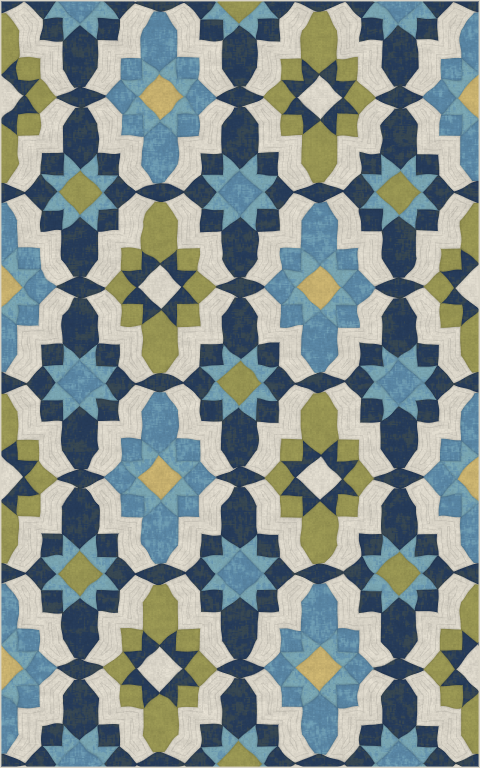
This pattern is drawn by a WebGL 1 fragment shader. Its source:

```glsl
precision highp float;
uniform vec2 u_resolution;

const vec2 RUG = vec2(480.0, 768.0);   // design units across and down
const vec2 CELL = vec2(159.5, 190.5);  // three repeats by four

const vec3 CREAM = vec3(0.855, 0.835, 0.785);
const vec3 NAVY = vec3(0.15, 0.235, 0.355);
const vec3 FADED_NAVY = vec3(0.21, 0.27, 0.31);
const vec3 BLUE = vec3(0.35, 0.525, 0.645);
const vec3 SKY = vec3(0.48, 0.655, 0.705);
const vec3 GREEN = vec3(0.59, 0.58, 0.32);
const vec3 GOLD = vec3(0.78, 0.69, 0.43);

float hash(vec2 p) {
  return fract(sin(dot(p, vec2(127.1, 311.7))) * 43758.5453);
}

float noise(vec2 p) {
  vec2 i = floor(p), f = fract(p);
  f = f * f * (3.0 - 2.0 * f);
  return mix(mix(hash(i), hash(i + vec2(1.0, 0.0)), f.x),
             mix(hash(i + vec2(0.0, 1.0)), hash(i + 1.0), f.x), f.y);
}

vec2 cellIndex(vec2 p) { return floor(p / CELL + 0.5); }
vec2 cellLocal(vec2 p) { return p - CELL * cellIndex(p); }
float parity(vec2 index) { return mod(index.x + index.y, 2.0); }

// Square body with long vertical arms and short pointed side arms
float medallion(vec2 q) {
  q = abs(q);
  float body = max(q.x, q.y) - 39.0;
  float taper = dot(q, vec2(0.825, 0.565)) - 52.7;
  float tall = max(max(q.x - 18.0, q.y - 85.0), taper);
  float side = max(q.y - 17.0, (q.x + q.y - 56.0) * 0.707);
  return min(body, min(tall, side));
}

float lozenge(vec2 q) {
  return dot(abs(q), vec2(0.39, 0.921)) - 10.2;
}

// Eight points, notched by the arms and by the corner squares
float star(vec2 q) {
  q = abs(q);
  float far = max(q.x, q.y), near = min(q.x, q.y);
  return max((far - 24.0) * 0.772 - near * 0.636, near - 17.0);
}

float rhomb(vec2 q) {
  return (abs(q.x) + abs(q.y) - 22.5) * 0.707;
}

// Fill a shape and press a soft groove along its outline
vec3 inlay(vec3 base, vec3 ink, float d, float pixel) {
  vec3 color = mix(base, ink, clamp(0.5 - d / pixel, 0.0, 1.0));
  return color * (1.0 - 0.10 * exp(-d * d * 0.6));
}

vec3 paintMedallion(vec3 base, vec2 q, vec3 body, vec3 points, vec3 core, float pixel) {
  float outline = medallion(q);
  vec3 color = inlay(body, points, star(q), pixel);
  color = inlay(color, core, rhomb(q), pixel);
  return inlay(base, color, outline, pixel);
}

// Rows of tufting that follow the outlines
float tuftRows(float d, vec2 p) {
  float row = abs(fract((d + 1.5 * noise(p * 0.12)) / 5.5) - 0.5);
  return smoothstep(0.32, 0.5, row);
}

void main() {
  vec2 uv = gl_FragCoord.xy / u_resolution;
  float pixel = RUG.x / u_resolution.x;
  vec2 rug = uv * RUG;

  // Slightly unsteady hand-drawn edges
  vec2 wobble = vec2(noise(rug * 0.07), noise(rug * 0.07 + 41.0)) - 0.5;
  vec2 p = rug - vec2(0.5, 99.5) + wobble * 3.4;

  vec2 halfCell = CELL * 0.5;
  vec2 brightQ = cellLocal(p), darkQ = cellLocal(p - halfCell);
  float brightOdd = parity(cellIndex(p));
  float darkOdd = parity(cellIndex(p - halfCell));
  float links = min(lozenge(cellLocal(p - vec2(halfCell.x, 0.0))),
                    lozenge(cellLocal(p - vec2(0.0, halfCell.y))));
  float outline = min(min(medallion(brightQ), medallion(darkQ)), links);

  // Heathered yarn
  float patches = noise(rug * vec2(0.10, 0.16) + 9.0);
  float strands = noise(rug * vec2(0.65, 0.22));
  float stitches = noise(rug * vec2(0.30, 0.85) + 17.0);
  float heather = patches * 0.4 + strands * 0.35 + stitches * 0.25;
  vec3 navy = mix(NAVY, FADED_NAVY, smoothstep(0.42, 0.66, heather));
  vec3 blue = mix(BLUE, SKY, 0.5 * smoothstep(0.45, 0.75, heather));
  vec3 sky = mix(SKY, BLUE, 0.7 * smoothstep(0.45, 0.75, heather));

  // Cream ground, linking lozenges and the two families of medallions
  vec3 color = CREAM * (1.0 - 0.07 * tuftRows(outline, rug));
  color = inlay(color, navy, links, pixel);
  color = paintMedallion(color, brightQ,
                         mix(blue, GREEN, brightOdd),
                         mix(sky, navy, brightOdd),
                         mix(GOLD, CREAM, brightOdd), pixel);
  color = paintMedallion(color, darkQ, navy, sky, mix(GREEN, blue, darkOdd), pixel);

  // Pile shading and the bound edge
  color *= 1.0 + 0.14 * (heather - 0.5) + 0.05 * (hash(floor(rug / 1.5)) - 0.5);
  vec2 inset = min(rug, RUG - rug);
  float edge = min(inset.x, inset.y);
  color = mix(CREAM, color, smoothstep(0.4, 2.4, edge));
  gl_FragColor = vec4(clamp(color, 0.0, 1.0), 1.0);
}
```
